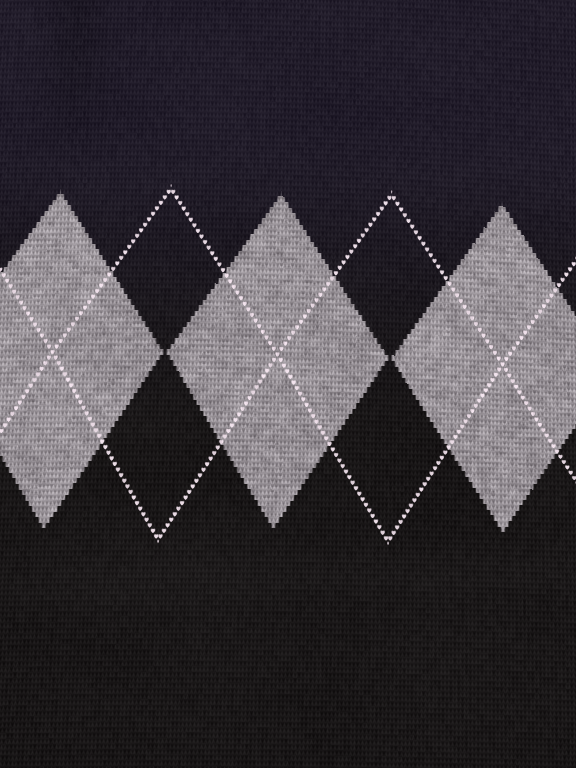
A Shadertoy shader for this pattern:

```glsl
const vec3 NAVY = vec3(0.128, 0.108, 0.162);
const vec3 BLACK = vec3(0.098, 0.088, 0.090);
const vec3 GREY = vec3(0.590, 0.566, 0.588);
const vec3 PINK = vec3(0.94, 0.88, 0.92);
const float ROW = 0.0072;     // height of one knitted row
const float COLUMNS = 60.0;   // stitches across one diamond

float hash(vec2 p) {
    return fract(sin(dot(p, vec2(127.1, 311.7))) * 43758.5453);
}

float noise(vec2 p) {
    vec2 i = floor(p), f = fract(p);
    f = f * f * (3.0 - 2.0 * f);
    return mix(mix(hash(i), hash(i + vec2(1, 0)), f.x),
               mix(hash(i + vec2(0, 1)), hash(i + vec2(1, 1)), f.x), f.y);
}

// V-shaped stitch relief, about -1 to 1
float stitchRelief(vec2 g) {
    float x = abs(fract(g.x) - 0.5);
    float legs = cos(6.2832 * (g.y - x * 0.9));
    return 0.5 * legs - 0.5 * cos(6.2832 * x);
}

// Cloth position to argyle space: x counts diamonds, y is height from the middle
vec2 argyleSpace(vec2 p) {
    float y = p.y - 0.539;
    float u = (p.x - 0.3613 - 0.0235 * y) / (0.293 - 0.0265 * y);
    float level = smoothstep(-0.22, 0.0, y);
    float tilt = mix(0.0026, 0.0080, level);
    float bend = mix(0.0026, 0.0050, level);
    return vec2(u, y + tilt * u + bend * u * u);
}

float rowCentre(float y) {
    return floor(y / ROW + 0.5) * ROW;
}

// Filled diamond whose edge steps with the knitted rows
float diamondMask(vec2 a, float soft) {
    float y = mix(a.y, rowCentre(a.y), 0.9);
    float halfHeight = y > 0.0 ? 0.2085 : 0.227;
    float edge = 0.493 * (1.0 - abs(y) / halfHeight) - abs(a.x);
    return smoothstep(-soft, soft, edge * 0.293);
}

// One bright stitch per row along the crossing diagonals
float diagonalStitches(vec2 a, float soft) {
    float y = rowCentre(a.y);
    float halfHeight = y > 0.0 ? 0.213 : 0.242;
    float x = 0.5 * abs(y) / halfHeight;
    vec2 q = vec2((abs(a.x) - x) * 0.293, a.y - y);
    q.y -= 0.5 * abs(q.x) - 0.0007;
    float dist = length(q * vec2(0.95, 1.0)) - 0.0026;
    float within = step(abs(y), halfHeight + 0.5 * ROW);
    return within * (1.0 - smoothstep(-soft, soft, dist));
}

// Dark cloth: cooler at the top, with broad folds
vec3 darkCloth(vec2 p, vec2 g, float relief) {
    vec3 col = mix(BLACK, NAVY, smoothstep(0.42, 0.86, p.y));
    float crease = exp(-pow((p.x - 0.10 + 0.03 * (1.0 - p.y)) * 28.0, 2.0));
    col *= 1.0 - 0.14 * crease * smoothstep(0.75, 0.95, p.y);
    float fold = exp(-pow((p.y - 0.235 - 0.03 * p.x) * 28.0, 2.0));
    col += 0.012 * fold + 0.016 * (noise(p * vec2(7.0, 13.0)) - 0.5);
    float grain = hash(floor(g) + 31.0) - 0.5;
    return col + 0.034 * relief + 0.024 * grain;
}

// Heathered wool: fine mottling under the relief
vec3 greyWool(vec2 p, vec2 g, float relief) {
    float heather = noise(g * vec2(0.4, 0.8)) - 0.5;
    float grain = hash(floor(g * vec2(1.0, 2.0))) - 0.5;
    float cloud = noise(p * 9.0) - 0.5;
    return GREY + 0.09 * heather + 0.09 * grain + 0.03 * cloud + 0.11 * relief;
}

void mainImage(out vec4 fragColor, in vec2 fragCoord) {
    vec2 p = fragCoord / iResolution.xy * vec2(0.75, 1.0);
    float soft = 0.8 / iResolution.y;

    vec2 a = argyleSpace(p);
    vec2 g = vec2(a.x * COLUMNS, a.y / ROW + 0.5);
    vec2 tile = vec2(a.x - round(a.x), a.y);
    float relief = stitchRelief(g);

    // Layers from back to front
    float diamond = diamondMask(tile, soft * 1.4);
    vec3 col = mix(darkCloth(p, g, relief), greyWool(p, g, relief), diamond);
    float dots = diagonalStitches(tile, soft);
    col = mix(col, PINK + 0.08 * (hash(floor(g)) - 0.5), dots * 0.95);

    fragColor = vec4(col, 1.0);
}
```
